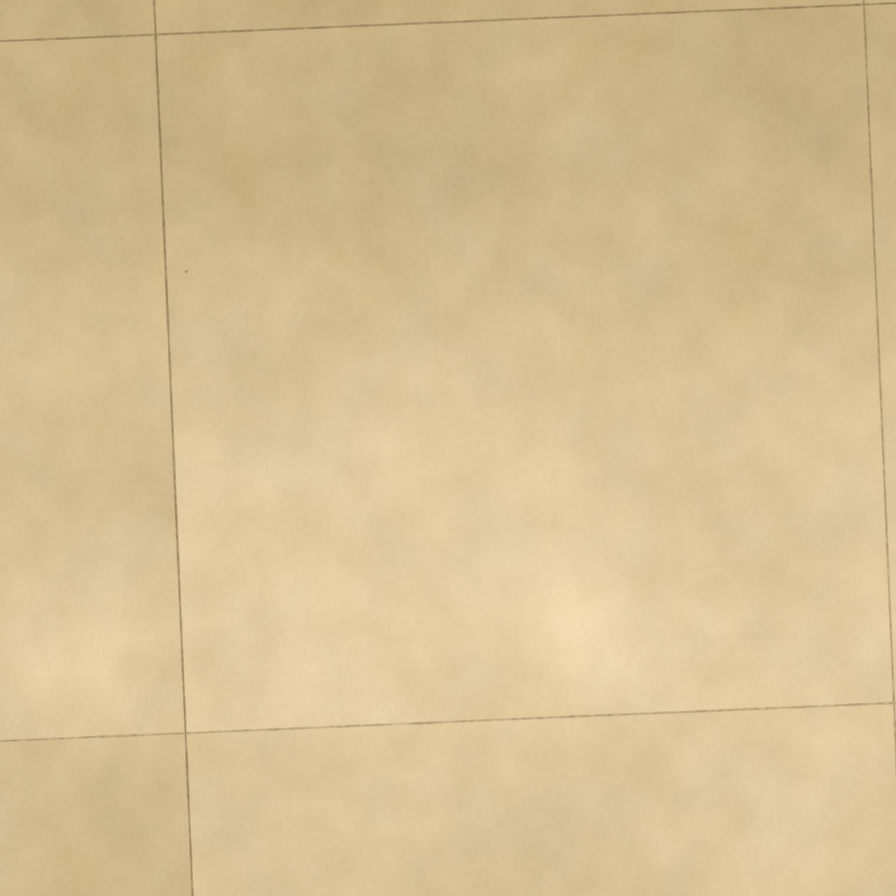
Give the GLSL for this texture, as a WebGL 1 fragment shader.

```glsl
precision highp float;
uniform vec2 u_resolution;

vec2 gradient(vec2 cell) {
  float angle = 6.2832 * fract(sin(dot(cell, vec2(127.1, 311.7))) * 43758.55);
  return vec2(cos(angle), sin(angle));
}

float gradientNoise(vec2 p) {
  vec2 i = floor(p), f = fract(p);
  vec2 w = f * f * f * (f * (f * 6.0 - 15.0) + 10.0);
  vec2 e = vec2(1.0, 0.0);
  float low = mix(dot(gradient(i), f), dot(gradient(i + e), f - e), w.x);
  float high = mix(dot(gradient(i + e.yx), f - e.yx), dot(gradient(i + 1.0), f - 1.0), w.x);
  return mix(low, high, w.y);
}

float fbm(vec2 p) {
  float sum = 0.0, amplitude = 1.0;
  for (int i = 0; i < 5; i++) {
    sum += amplitude * gradientNoise(p);
    p = mat2(1.6, 1.2, -1.2, 1.6) * p + 7.3;
    amplitude *= 0.52;
  }
  return sum;
}

// Soft round highlight
float glow(vec2 offset, float radius) {
  return exp(-dot(offset, offset) / (radius * radius));
}

void main() {
  vec2 uv = gl_FragCoord.xy / u_resolution;
  float pixel = 1.0 / min(u_resolution.x, u_resolution.y);

  // Slightly rotated tile grid
  vec2 tileSize = vec2(0.792, 0.781);
  vec2 grid = vec2(uv.x - 0.215 + 0.043 * uv.y, uv.y - 0.173 - 0.0425 * uv.x) / tileSize;
  vec2 tile = floor(grid);

  // Light falling across the floor, with a shift of tone per tile
  float tone = mix(0.14, 0.97, 1.0 - smoothstep(0.3, 0.97, uv.y));
  tone -= 0.14 * (1.0 - smoothstep(0.0, 0.22, uv.y));
  tone += dot(min(tile, 0.0), vec2(0.3, 0.12)) * (1.0 - smoothstep(0.3, 0.9, uv.y));
  tone += 0.4 * glow(uv - vec2(0.65, 0.295), 0.06);
  tone += 0.3 * glow(uv - vec2(0.36, 0.27), 0.09);
  tone += 0.38 * glow(uv - vec2(0.1, 0.28), 0.08);
  tone += 0.18 * glow(uv - vec2(0.53, 0.53), 0.13);
  tone += 0.14 * glow(uv - vec2(0.85, 0.02), 0.15);

  // Clouding, mottling and fine grain
  vec2 stone = uv + tile * 3.7;
  tone += 0.27 * fbm(stone * vec2(4.0, 5.5));
  tone += 0.2 * fbm(stone * vec2(20.0, 18.0) + 4.0);
  tone += 0.1 * gradientNoise(uv * vec2(190.0, 130.0));

  vec3 shadeSand = vec3(0.765, 0.675, 0.503);
  vec3 lightSand = vec3(0.89, 0.80, 0.638);
  vec3 color = mix(shadeSand, lightSand, tone);
  color += vec3(0.006, 0.0, -0.016) * fbm(stone * 9.0 + 11.0);

  // Thin soft joints, worn unevenly along their length
  vec2 wobble = 0.0005 * vec2(gradientNoise(uv.yx * vec2(60.0, 3.0)), gradientNoise(uv * vec2(60.0, 3.0)));
  vec2 jointDistance = abs(fract(grid + 0.5) - 0.5) * tileSize + wobble;
  vec2 joint = 1.0 - smoothstep(0.0, 0.0016 + 0.7 * pixel, abs(jointDistance));
  vec2 wear = vec2(0.5, mix(0.25, 0.44, uv.y));
  wear.x -= 0.14 * smoothstep(0.5, 0.9, uv.x);
  wear += 0.16 * gradientNoise(uv * 45.0) + 0.24 * gradientNoise(uv * 170.0);
  joint *= clamp(wear, 0.0, 1.0);
  color = mix(color, vec3(0.43, 0.35, 0.21), max(joint.x, joint.y));

  // Small dark speck
  float speck = 1.0 - smoothstep(0.001, 0.001 + 1.5 * pixel, length(uv - vec2(0.208, 0.697)));
  color = mix(color, vec3(0.5, 0.41, 0.27), 0.4 * speck);

  gl_FragColor = vec4(color, 1.0);
}
```
